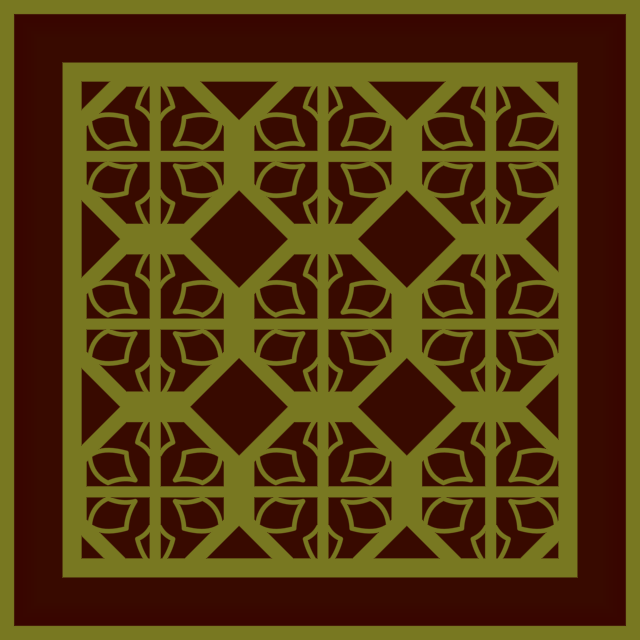
This pattern is drawn by a Shadertoy shader. Its source:

```glsl
const vec3 OLIVE = vec3(0.47, 0.47, 0.13);
const vec3 MAROON = vec3(0.22, 0.04, 0.0);
const vec3 DEEP_MAROON = vec3(0.22, 0.02, 0.0);

const float PERIOD = 0.2621;
const vec2 TILE_OFFSET = vec2(0.0046, -0.0046);
const float FRAME_OUTER = 0.4779;
const float FRAME_INNER = 0.4023;
const float PANEL = 0.3724;

float segmentDistance(vec2 p, vec2 a, vec2 b) {
    vec2 pa = p - a, ba = b - a;
    return length(pa - ba * clamp(dot(pa, ba) / dot(ba, ba), 0.0, 1.0));
}

// Quadratic curve approximated by short chords
float curveDistance(vec2 p, vec2 a, vec2 control, vec2 b) {
    const int STEPS = 10;
    float d = 1e3;
    vec2 previous = a;
    for (int i = 1; i <= STEPS; i++) {
        float t = float(i) / float(STEPS);
        vec2 next = mix(mix(a, control, t), mix(control, b, t), t);
        d = min(d, segmentDistance(p, previous, next));
        previous = next;
    }
    return d;
}

// Diagonal leaf outline, in one quadrant
float leafDistance(vec2 p) {
    vec2 outer = vec2(0.781, 0.417), shoulder = vec2(0.344, 0.45);
    vec2 tip = vec2(0.238, 0.126), base = vec2(0.563, 0.093);
    float d = curveDistance(p, outer, vec2(0.629, 0.53), shoulder);
    d = min(d, curveDistance(p, shoulder, vec2(0.338, 0.285), tip));
    d = min(d, curveDistance(p, tip, vec2(0.397, 0.166), base));
    return min(d, curveDistance(p, base, vec2(0.762, 0.185), outer));
}

// Half of the petal on the vertical axis
float petalDistance(vec2 p) {
    vec2 corner = vec2(0.212, 0.576);
    float upper = curveDistance(p, corner, vec2(0.179, 0.715), vec2(0.099, 0.834));
    float lower = curveDistance(p, corner, vec2(0.106, 0.53), vec2(0.053, 0.43));
    return min(upper, lower);
}

// Signed distance to the openings of one tile, spanning -1 to 1
float openingDistance(vec2 tile) {
    vec2 p = abs(tile);
    float diagonal = p.x + p.y;
    float octagon = max(max(p.x, p.y) - 0.817, (diagonal - 1.159) * 0.7071);
    float bars = min(p.x, abs(tile.y + 0.014)) - 0.0666;
    float tracery = min(leafDistance(p), petalDistance(p)) - 0.028;
    float flower = max(octagon, -min(bars, tracery));
    float diamond = (1.419 - diagonal) * 0.7071;
    return min(flower, diamond);
}

float coverage(float d, float softness) {
    return 1.0 - smoothstep(-softness, softness, d);
}

void mainImage(out vec4 fragColor, in vec2 fragCoord) {
    float size = min(iResolution.x, iResolution.y);
    vec2 p = (fragCoord - 0.5 * iResolution.xy) / size;
    float softness = max(0.0013, 0.7 / size);
    float square = max(abs(p.x), abs(p.y));

    // Repeating lattice clipped to the panel
    vec2 grid = (p - TILE_OFFSET) / PERIOD;
    vec2 tile = 2.0 * (grid - floor(grid + 0.5));
    float lattice = max(openingDistance(tile) * PERIOD * 0.5, square - PANEL);

    // Dark frame, deepening towards its outer edge
    float frame = max(square - FRAME_OUTER, FRAME_INNER - square);
    float edgeShade = smoothstep(FRAME_OUTER - 0.045, FRAME_OUTER - 0.008, square);
    vec3 dark = mix(MAROON, DEEP_MAROON, edgeShade);

    vec3 color = mix(OLIVE, dark, coverage(min(lattice, frame), softness));
    fragColor = vec4(color, 1.0);
}
```
